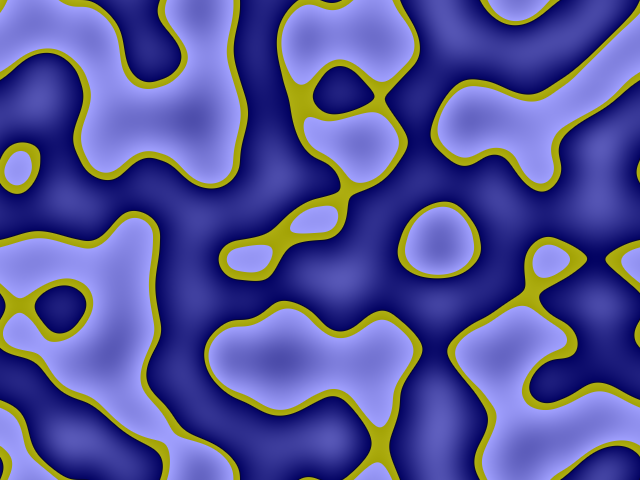
A Shadertoy shader for this pattern:

```glsl
// Smooth islands on a deep blue ground: one octave of wrapping gradient noise
// is cut at two levels into blue basins, olive shores and lavender plateaus.
// Shading follows the noise height; a thin dark line borders each shore.

#define CELLS       vec2(8.0, 6.0)  // noise cells across the canvas (whole numbers)
#define SEED        17u
#define SHORE_LEVEL 0.0             // height where the shore begins
#define LAND_LEVEL  0.086           // height where the plateau begins
#define BASIN_GLOW  0.70            // how fast basins brighten with depth
#define LAND_SHADE  0.60            // how fast land darkens with height
#define LINE_WIDTH  0.014           // dark border, in noise cells

const vec3 BASIN   = vec3(0.0, 0.0, 0.375);
const vec3 BORDER  = vec3(0.03, 0.03, 0.20);
const vec3 SHORE   = vec3(0.685, 0.685, 0.07);
const vec3 PLATEAU = vec3(0.68, 0.68, 1.05);

// Integer hash of a lattice point, 0 to 1
float hash(uvec2 q) {
    uint h = q.x * 1597334677u ^ (q.y + SEED) * 3812015801u;
    h = (h ^ (h >> 16)) * 2146121005u;
    h = (h ^ (h >> 15)) * 2221713035u;
    h ^= h >> 16;
    return float(h >> 8) / 16777216.0;
}

// Unit gradient at a lattice point, wrapped to the canvas
vec2 gradientAt(vec2 lattice) {
    float angle = 6.28318 * hash(uvec2(mod(lattice, CELLS) + 0.5));
    return vec2(cos(angle), sin(angle));
}

// Periodic gradient noise with quintic fade
float height(vec2 p) {
    vec2 i = floor(p), f = p - i;
    vec2 u = f * f * f * (f * (f * 6.0 - 15.0) + 10.0);
    vec2 e = vec2(1.0, 0.0);
    float a = dot(gradientAt(i), f);
    float b = dot(gradientAt(i + e.xy), f - e.xy);
    float c = dot(gradientAt(i + e.yx), f - e.yx);
    float d = dot(gradientAt(i + e.xx), f - e.xx);
    return mix(mix(a, b, u.x), mix(c, d, u.x), u.y);
}

// Coverage of a pixel at a signed distance from an edge
float cover(float dist, float pixel) {
    return clamp(dist / pixel + 0.5, 0.0, 1.0);
}

void mainImage(out vec4 fragColor, in vec2 fragCoord) {
    vec2 p = fragCoord / iResolution.xy * CELLS;
    float pixel = CELLS.y / iResolution.y;

    // Height and its slope turn levels into distances
    float h = height(p);
    vec2 eps = vec2(0.01, 0.0);
    vec2 grad = vec2(height(p + eps.xy) - h, height(p + eps.yx) - h) / eps.x;
    float slope = max(length(grad), 0.25);
    float toShore = (h - SHORE_LEVEL) / slope;
    float toLand = (h - LAND_LEVEL) / slope;

    // Layers from the basin upwards
    float shade = LAND_SHADE * max(h, 0.0);
    vec3 color = BASIN + BASIN_GLOW * max(-h, 0.0);
    color = mix(color, BORDER, cover(toShore + LINE_WIDTH, pixel));
    color = mix(color, SHORE - vec3(shade), cover(toShore, pixel));
    color = mix(color, PLATEAU - vec3(shade), cover(toLand, pixel));

    fragColor = vec4(clamp(color, 0.0, 1.0), 1.0);
}
```
